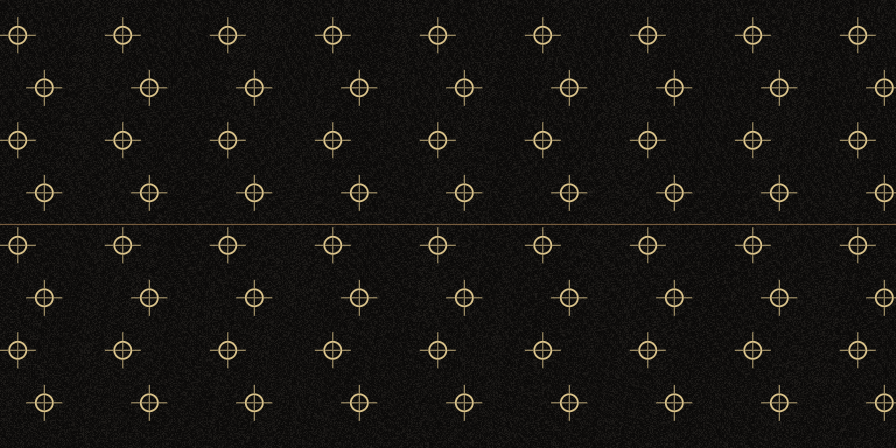
Give the GLSL for this pattern, as a WebGL 2 fragment shader.

```glsl
#version 300 es
precision highp float;
// Staggered gold ring-and-cross marks on grainy black, split by a thin copper rule.

uniform vec2 u_resolution;
out vec4 fragColor;

// Lengths are fractions of the canvas height
const float COLUMN_STEP   = 0.234375;
const float ROW_STEP      = 0.1171875;
const float ROW_SHIFT     = 0.0592;               // offset of every second row
const vec2  FIRST_MARK    = vec2(0.0397, 0.0788); // from the upper left
const float LAST_ROW      = 7.0;
const float RING_RADIUS   = 0.0190;
const float RING_HALF     = 0.0021;
const float ARM_LENGTH    = 0.0400;
const float ARM_HALF      = 0.0013;
const float ARM_OPACITY   = 0.75;
const float RULE_HEIGHT   = 0.4990;
const float RULE_HALF     = 0.0013;
const float RULE_OPACITY  = 0.75;
const float GRAIN_CELLS   = 384.0;                // per canvas height
const float GRAIN_STRENGTH = 0.085;

const vec3 BLACK  = vec3(0.040, 0.036, 0.033);
const vec3 GRAIN  = vec3(1.00, 0.95, 0.88);
const vec3 GOLD   = vec3(0.85, 0.76, 0.54);
const vec3 COPPER = vec3(0.60, 0.46, 0.30);

float hash(vec2 p) {
    return fract(sin(dot(p, vec2(12.9898, 78.233))) * 43758.5453);
}

// Coverage of a shape from its signed distance
float fill(float d, float pixel) {
    return clamp(0.5 - d / pixel, 0.0, 1.0);
}

float boxDistance(vec2 p, vec2 halfSize) {
    vec2 q = abs(p) - halfSize;
    return length(max(q, 0.0)) + min(max(q.x, q.y), 0.0);
}

// Position relative to the nearest mark of the staggered grid
vec2 markSpace(vec2 p) {
    vec2 q = vec2(p.x, 1.0 - p.y) - FIRST_MARK;
    float row = clamp(floor(q.y / ROW_STEP + 0.5), 0.0, LAST_ROW);
    q.x -= ROW_SHIFT * mod(row, 2.0);
    q.x -= COLUMN_STEP * floor(q.x / COLUMN_STEP + 0.5);
    q.y -= ROW_STEP * row;
    return q;
}

void main() {
    float pixel = 1.0 / u_resolution.y;
    vec2 p = gl_FragCoord.xy * pixel;

    // Grain, weighted towards the dark end
    float speck = hash(floor(p * GRAIN_CELLS));
    vec3 color = BLACK + GRAIN * GRAIN_STRENGTH * speck * speck;

    // Rule across the middle
    float rule = fill(abs(p.y - RULE_HEIGHT) - RULE_HALF, pixel);
    color = mix(color, COPPER, rule * RULE_OPACITY);

    // Crossed arms, then the ring over them
    vec2 q = markSpace(p);
    float arms = max(fill(boxDistance(q, vec2(ARM_LENGTH, ARM_HALF)), pixel),
                     fill(boxDistance(q, vec2(ARM_HALF, ARM_LENGTH)), pixel));
    float ring = fill(abs(length(q) - RING_RADIUS) - RING_HALF, pixel);
    color = mix(color, GOLD, max(arms * ARM_OPACITY, ring));

    fragColor = vec4(color, 1.0);
}
```
